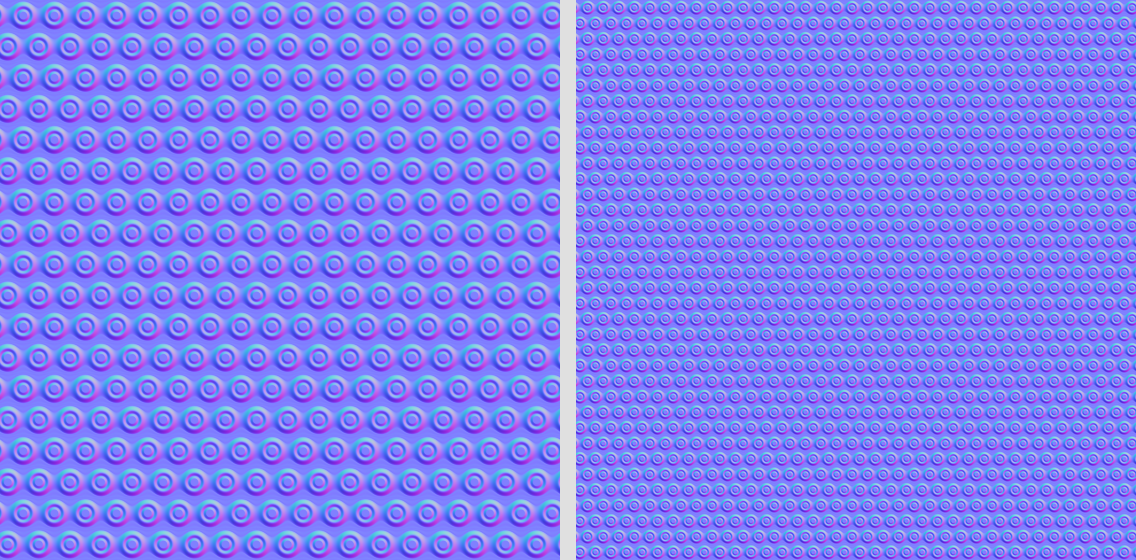
Left: one tile. Right: repeated 2 by 2.
A Shadertoy shader for this texture map:

```glsl
const float REPEATS = 18.0;      // beads across and rows down
const float RIM_HEIGHT = 0.108;
const float GROOVE_DEPTH = 0.042;
const float RIPPLE_HEIGHT = 0.0011;
const float SAMPLE_STEP = 0.018; // in units of one cell

// Polynomial smooth minimum, blending over the range k
float smoothMin(float a, float b, float k) {
    float h = max(k - abs(a - b), 0.0) / k;
    return min(a, b) - 0.25 * k * h * h;
}

// Bead-centred coordinates; alternate rows are shifted by half a cell
vec2 beadCoord(vec2 p) {
    float oddRow = mod(floor(p.y), 2.0);
    float shift = mix(0.75, 0.25, oddRow);
    return fract(p - vec2(shift, 0.0)) - 0.5;
}

// Distance to the bead centre, fused with the neighbour into a neck
float chainDistance(vec2 q, float blend) {
    float own = length(q);
    float neighbour = length(vec2(abs(q.x) - 1.0, q.y));
    return smoothMin(own, neighbour, blend);
}

// Raised rim, sunken groove and central stud
float beadProfile(float d) {
    float rim = 1.0 - smoothstep(0.30, 0.46, d);
    float groove = smoothstep(0.115, 0.205, d) * (1.0 - smoothstep(0.205, 0.295, d));
    return RIM_HEIGHT * rim - GROOVE_DEPTH * groove;
}

// Faint echoes of the outline in the flat ground between rows
float groundRipple(vec2 q, float d) {
    float ground = smoothstep(0.43, 0.48, d);
    float rowFade = 1.0 - smoothstep(0.44, 0.5, abs(q.y));
    return RIPPLE_HEIGHT * cos(d * 52.0) * ground * rowFade;
}

float surfaceHeight(vec2 p) {
    vec2 q = beadCoord(p);
    float d = chainDistance(q, 0.4);
    return beadProfile(d) + groundRipple(q, d);
}

// Surface normal from central differences
vec3 surfaceNormal(vec2 p, float stepSize) {
    vec2 e = vec2(stepSize, 0.0);
    vec2 slope = vec2(
        surfaceHeight(p + e.xy) - surfaceHeight(p - e.xy),
        surfaceHeight(p + e.yx) - surfaceHeight(p - e.yx)) / (2.0 * stepSize);
    return normalize(vec3(-slope, 1.0));
}

void mainImage(out vec4 fragColor, in vec2 fragCoord) {
    vec2 cell = fragCoord / iResolution.xy * REPEATS;
    vec3 normal = surfaceNormal(cell, SAMPLE_STEP);

    // Pack the normal into colour
    fragColor = vec4(normal * 0.5 + 0.5, 1.0);
}
```
